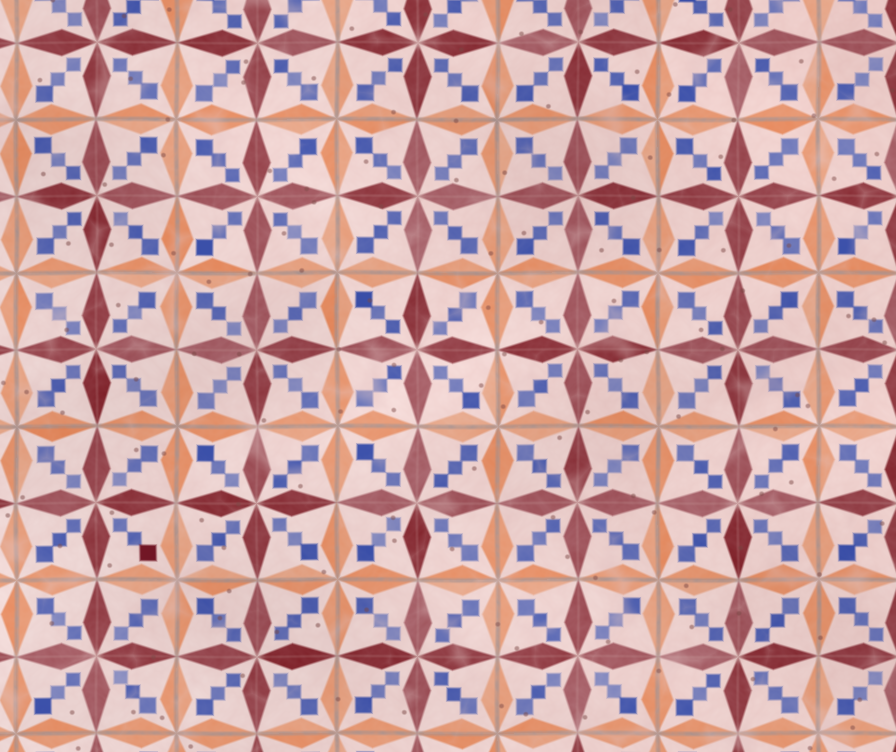
This pattern is drawn by a WebGL 1 fragment shader. Its source:

```glsl
precision highp float;
uniform vec2 u_resolution;

float hash(vec2 p) {
  return fract(sin(dot(p, vec2(127.1, 311.7))) * 43758.5);
}

// Distance to the nearest scattered feature point
float cellular(vec2 p) {
  vec2 cell = floor(p);
  float nearest = 2.0;
  for (int j = -1; j <= 1; j++) {
    for (int i = -1; i <= 1; i++) {
      vec2 c = cell + vec2(float(i), float(j));
      vec2 point = c + vec2(hash(c), hash(c + 37.3));
      nearest = min(nearest, length(point - p));
    }
  }
  return nearest;
}

// Soft blotches between 0 and 1
float blotches(vec2 p) {
  vec2 q = p + 0.25 * sin(p.yx * 2.3 + 1.0);
  return clamp(0.65 * cellular(q) + 0.35 * cellular(q * 2.7 + 5.0), 0.0, 1.0);
}

// Four kites meeting at the origin, with tips half a tile away
float petals(vec2 p, float halfWidth) {
  vec2 q = abs(p);
  float along = max(q.x, q.y);
  return min(q.x, q.y) - halfWidth * min(along / 0.22, (0.5 - along) / 0.28);
}

vec2 petalDirection(vec2 p) {
  return abs(p.x) > abs(p.y) ? vec2(sign(p.x), 0.0) : vec2(0.0, sign(p.y));
}

float box(vec2 p, float halfSize) {
  vec2 d = abs(p) - halfSize;
  return max(d.x, d.y);
}

void main() {
  vec2 uv = gl_FragCoord.xy / u_resolution;
  vec2 grid = uv * vec2(5.585, 4.90) - vec2(0.102, 0.122);
  grid += 0.004 * sin(grid.yx * vec2(5.1, 4.3) + vec2(0.5, 2.0));
  vec2 tile = floor(grid);
  vec2 p = fract(grid) - 0.5;
  vec2 side = vec2(p.x < 0.0 ? -1.0 : 1.0, p.y < 0.0 ? -1.0 : 1.0);
  float edge = max(0.011, 5.6 / u_resolution.x);

  float broad = blotches(grid * 1.3 + 3.0);
  float fine = blotches(grid * 9.0);
  float wear = 0.55 * broad + 0.45 * fine;

  // Pale ground
  vec3 color = mix(vec3(0.94, 0.85, 0.84), vec3(0.90, 0.77, 0.76), wear);
  color += vec3(0.0, 0.025, 0.03) * (0.6 - uv.x - 0.4 * uv.y);
  color += 0.025 * (hash(tile) - 0.5);

  // Orange flowers around the tile corners, one half petal per tile
  vec2 corner = p - 0.5 * side;
  float fade = 0.65 * hash(tile * 3.0 + side + 0.4 * petalDirection(corner)) + 0.5 * wear;
  vec3 orange = mix(vec3(0.89, 0.51, 0.33), vec3(0.90, 0.68, 0.58), fade);
  color = mix(color, orange, smoothstep(edge, -edge, petals(corner, 0.1)));

  // Dark red star in the tile centre
  fade = 0.7 * hash(tile * 5.0 + petalDirection(p)) + 0.55 * wear;
  vec3 red = mix(vec3(0.49, 0.11, 0.14), vec3(0.67, 0.41, 0.44), fade);
  color = mix(color, red, smoothstep(edge, -edge, petals(p, 0.087)));

  // Three blue squares stepping along each diagonal
  for (int i = 0; i < 3; i++) {
    float n = float(i);
    vec2 key = tile * 7.0 + side * 1.7 + n * 0.31;
    vec2 shift = 0.016 * (vec2(hash(key), hash(key + 9.0)) - 0.5);
    float outer = step(1.5, n);
    float d = box(abs(p) - (0.147 + 0.089 * n) - shift, 0.043 + 0.009 * outer);
    fade = 0.75 * hash(key + 4.0) + 0.4 * wear - 0.2 * outer;
    vec3 blue = mix(vec3(0.23, 0.31, 0.66), vec3(0.55, 0.56, 0.75), clamp(fade, 0.0, 1.0));
    // A single misplaced red square
    bool odd = tile == vec2(0.0, 1.0) && side == vec2(1.0, -1.0) && i == 2;
    color = mix(color, odd ? vec3(0.45, 0.09, 0.15) : blue, smoothstep(edge, -edge, d));
  }

  // Grout between tiles, and faint joints through the stars
  vec2 q = abs(p);
  float gap = 0.5 - max(q.x, q.y);
  float grout = smoothstep(0.024, 0.003, gap) * (0.4 + 0.6 * fine);
  color = mix(color, vec3(0.65, 0.57, 0.56), grout);
  float joint = 0.18 * smoothstep(0.016, 0.0, min(q.x, q.y));
  joint += 0.4 * smoothstep(0.06, 0.0, length(p));
  color = mix(color, vec3(0.80, 0.66, 0.65), joint);

  // Scuffs, stains and small dark specks
  float scuff = smoothstep(0.55, 0.95, cellular(grid * 4.0 + 11.0));
  color = mix(color, vec3(0.88, 0.76, 0.76), 0.35 * scuff);
  float speck = smoothstep(0.05, 0.015, cellular(grid * 2.3 + 20.0));
  color = mix(color, vec3(0.48, 0.28, 0.27), 0.5 * speck);
  color += 0.02 * sin(grid.x * 1.9 + 2.0 * sin(grid.y * 1.4)) * sin(grid.y * 2.1);

  gl_FragColor = vec4(clamp(color, 0.0, 1.0), 1.0);
}
```
